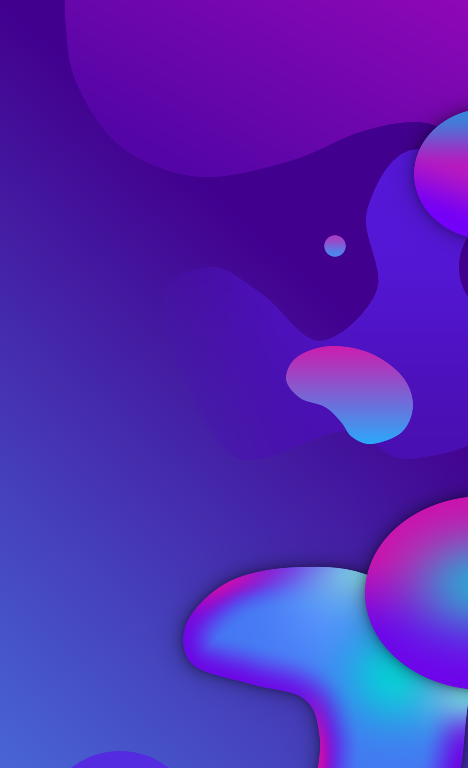
Reproduce this background procedurally as a Shadertoy shader.

```glsl
// Glossy gradient blobs floating over a violet-to-blue diagonal backdrop.

const float HEIGHT = 7.68; // canvas height in scene units
const int KNOTS = 12;
const int STEPS = 8;

// Point on a Catmull-Rom curve between b and c
vec2 curve(vec2 a, vec2 b, vec2 c, vec2 d, float t) {
    return b + 0.5 * t * (c - a + t * (2.0*a - 5.0*b + 4.0*c - d + t * (3.0*(b - c) + d - a)));
}

// Signed distance to a smooth closed outline through the knots
float blobDist(vec2 p, vec2 k[KNOTS]) {
    float nearest = 1e5, side = 1.0;
    vec2 from = k[0];
    for (int i = 0; i < KNOTS; i++) {
        vec2 a = k[(i + KNOTS - 1) % KNOTS], b = k[i];
        vec2 c = k[(i + 1) % KNOTS], d = k[(i + 2) % KNOTS];
        for (int j = 1; j <= STEPS; j++) {
            vec2 to = curve(a, b, c, d, float(j) / float(STEPS));
            vec2 e = to - from, w = p - from;
            vec2 off = w - e * clamp(dot(w, e) / dot(e, e), 0.0, 1.0);
            nearest = min(nearest, dot(off, off));
            bool crosses = (from.y > p.y) != (to.y > p.y);
            if (crosses && p.x < from.x + e.x * w.y / e.y) side = -side;
            from = to;
        }
    }
    return side * sqrt(nearest);
}

float ellipseDist(vec2 p, vec2 radii) {
    float k = length(p / radii);
    return k * (k - 1.0) / max(length(p / (radii * radii)), 1e-4);
}

// Soft round falloff around a centre
float glow(vec2 p, vec2 centre, vec2 size) {
    vec2 q = (p - centre) / size;
    return exp(-dot(q, q));
}

void paint(inout vec3 col, vec3 ink, float d, float alpha) {
    float px = HEIGHT / iResolution.y;
    col = mix(col, ink, alpha * smoothstep(0.5 * px, -0.5 * px, d));
}

void shade(inout vec3 col, float d, float strength) {
    col *= 1.0 - strength * exp(-max(d, 0.0) / 0.07);
}

void mainImage(out vec4 fragColor, in vec2 fragCoord) {
    vec2 p = fragCoord / iResolution.y * HEIGHT;
    p.y = HEIGHT - p.y; // measure downward from the top edge

    // Backdrop
    vec3 dark = vec3(0.26, 0.0, 0.56);
    vec3 col = mix(dark, vec3(0.28, 0.39, 0.83), clamp((p.y - 0.9 * p.x) / 7.5, 0.0, 1.0));

    // Purple wave at the top
    float d = blobDist(p, vec2[KNOTS](
        vec2(0.75, -0.3), vec2(0.67, 0.4), vec2(0.82, 0.95), vec2(1.25, 1.5),
        vec2(2.0, 1.77), vec2(2.9, 1.61), vec2(3.6, 1.32), vec2(4.2, 1.22),
        vec2(4.9, 1.35), vec2(5.4, 0.3), vec2(4.5, -1.0), vec2(1.6, -1.0)));
    float t = clamp((p.x - 2.0) * 0.17 + (1.75 - p.y) * 0.31, 0.0, 1.0);
    paint(col, mix(vec3(0.33, 0.02, 0.65), vec3(0.56, 0.03, 0.72), t), d, 1.0);

    // Violet ribbon fading out to the left, with a dark hole at the right
    d = blobDist(p, vec2[KNOTS](
        vec2(2.1, 2.67), vec2(2.62, 2.94), vec2(3.2, 3.41), vec2(3.77, 2.9),
        vec2(3.67, 2.1), vec2(4.2, 1.49), vec2(5.4, 2.2), vec2(5.1, 4.1),
        vec2(4.1, 4.59), vec2(3.45, 4.31), vec2(2.3, 4.55), vec2(1.62, 3.05)));
    vec3 ribbon = mix(vec3(0.33, 0.09, 0.84), vec3(0.29, 0.06, 0.70), smoothstep(2.2, 4.6, p.y));
    paint(col, ribbon, d, smoothstep(1.2, 3.7, p.x));
    paint(col, dark, ellipseDist(p - vec2(4.9, 2.67), vec2(0.31, 0.42)), 1.0);

    // Pink drop on the right edge
    d = ellipseDist(p - vec2(4.9, 1.74), vec2(0.76, 0.66));
    shade(col, d, 0.3);
    vec3 ink = mix(vec3(0.22, 0.52, 0.86), vec3(0.72, 0.1, 0.75), smoothstep(1.1, 1.7, p.y));
    ink = mix(ink, vec3(0.45, 0.0, 0.97), smoothstep(1.65, 2.3, p.y + 0.35 * (4.68 - p.x)));
    paint(col, ink, d, 1.0);

    // Small ball
    ink = mix(vec3(0.66, 0.24, 0.77), vec3(0.3, 0.53, 0.93), smoothstep(2.35, 2.57, p.y));
    paint(col, ink, length(p - vec2(3.35, 2.46)) - 0.107, 1.0);

    // Bean
    d = blobDist(p, vec2[KNOTS](
        vec2(3.3, 3.46), vec2(2.97, 3.57), vec2(2.86, 3.79), vec2(3.0, 3.98),
        vec2(3.25, 4.07), vec2(3.41, 4.22), vec2(3.52, 4.37), vec2(3.72, 4.44),
        vec2(4.02, 4.32), vec2(4.13, 4.05), vec2(4.02, 3.76), vec2(3.7, 3.53)));
    t = clamp((p.y - 3.46) / 0.98, 0.0, 1.0);
    paint(col, mix(vec3(0.8, 0.11, 0.68), vec3(0.17, 0.66, 0.98), t), d, 1.0);

    // Blue bent blob: violet rim, magenta edges, pale and teal glows
    d = blobDist(p, vec2[KNOTS](
        vec2(3.0, 5.67), vec2(2.3, 5.81), vec2(1.87, 6.22), vec2(1.92, 6.64),
        vec2(2.5, 6.84), vec2(3.04, 6.99), vec2(3.2, 7.4), vec2(3.22, 8.3),
        vec2(4.4, 8.1), vec2(4.66, 7.2), vec2(4.6, 6.4), vec2(3.75, 5.78)));
    shade(col, d, 0.35);
    ink = mix(vec3(0.42, 0.03, 0.9), vec3(0.27, 0.47, 0.95), smoothstep(0.0, 0.42, -d));
    float magenta = glow(p, vec2(2.15, 5.8), vec2(0.6, 0.3)) + glow(p, vec2(3.18, 7.6), vec2(0.15, 0.5));
    ink = mix(ink, vec3(0.8, 0.05, 0.68), min(magenta, 1.0) * smoothstep(0.28, 0.0, -d));
    ink = mix(ink, vec3(0.34, 0.56, 1.0), 0.8 * glow(p, vec2(3.25, 6.2), vec2(0.5, 0.5)));
    ink = mix(ink, vec3(0.48, 0.8, 0.9), glow(p, vec2(3.65, 5.75), vec2(0.6, 0.35)));
    ink = mix(ink, vec3(0.03, 0.81, 0.85), glow(p, vec2(3.95, 6.75), vec2(0.5, 0.5)));
    ink = mix(ink, vec3(0.45, 0.82, 0.9), glow(p, vec2(4.65, 6.95), vec2(0.4, 0.3)));
    paint(col, ink, d, 1.0);

    // Magenta dome with a teal heart
    d = ellipseDist(p - vec2(4.85, 5.93), vec2(1.2, 0.97));
    shade(col, d, 0.35);
    ink = mix(vec3(0.83, 0.04, 0.67), vec3(0.44, 0.0, 0.92), smoothstep(5.5, 6.4, p.y));
    ink = mix(ink, vec3(0.2, 0.62, 0.82), glow(p, vec2(4.8, 5.85), vec2(0.7, 0.52)));
    paint(col, ink, d, 1.0);

    // Rising disc at the bottom
    paint(col, vec3(0.33, 0.17, 0.88), length(p - vec2(1.2, 8.3)) - 0.79, 1.0);

    fragColor = vec4(col, 1.0);
}
```
